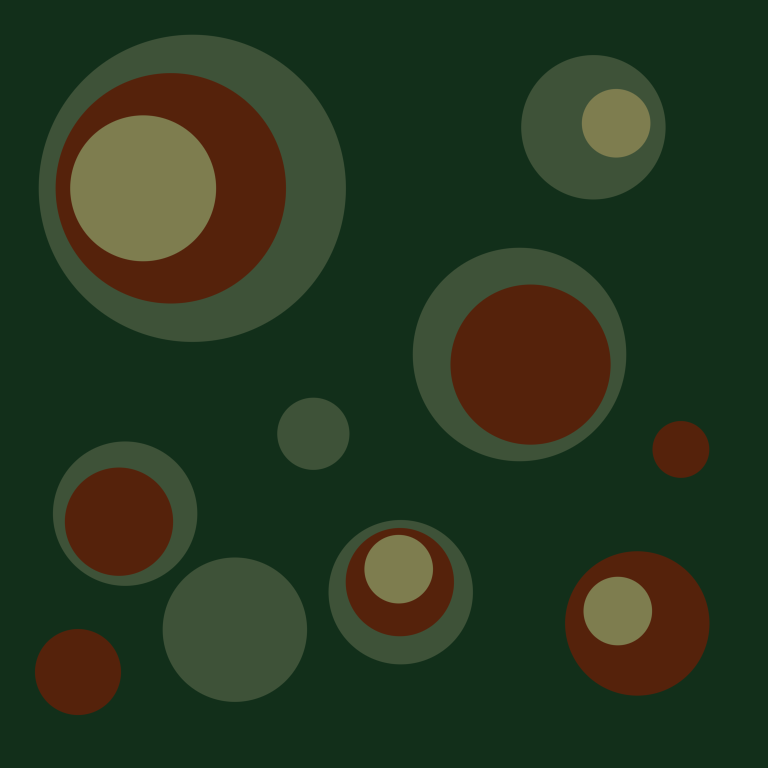
This background is drawn by a WebGL 2 fragment shader. Its source:

```glsl
#version 300 es
precision highp float;
// Flat nested discs scattered over a dark green ground.
// Discs are placed from large to small: an even sequence proposes spots and
// the first roomy one wins. Distances wrap, so the square tiles seamlessly.

uniform vec2 u_resolution;
out vec4 fragColor;

const int COUNT = 10;
const int MAX_TRIES = 60;
const float ROOMY_GAP = 0.06;
const float EDGE_MARGIN = 0.04;

const vec3 GROUND = vec3(0.071, 0.184, 0.102);
const vec3 SAGE = vec3(0.243, 0.322, 0.220);
const vec3 RUST = vec3(0.333, 0.133, 0.043);
const vec3 KHAKI = vec3(0.494, 0.490, 0.310);

// Outer radius of each disc, and its layers as bits: 1 sage, 2 rust, 4 khaki
const float RADII[COUNT] = float[](
    0.200, 0.139, 0.094, 0.094, 0.094, 0.094, 0.094, 0.056, 0.047, 0.037);
const int LAYERS[COUNT] = int[](7, 3, 7, 3, 5, 6, 1, 2, 1, 2);

// Shortest offset between two points on the repeating square
vec2 wrapOffset(vec2 a, vec2 b) {
    vec2 d = a - b;
    return d - round(d);
}

// Evenly spread candidate centre, keeping a disc clear of the border
vec2 candidate(int index, float radius) {
    vec2 spread = fract(vec2(0.02, 0.99) + float(index) * vec2(0.75488, 0.56984));
    float inset = radius + EDGE_MARGIN;
    return mix(vec2(inset), vec2(1.0 - inset), spread);
}

// Smallest gap from a disc to those already placed
float clearance(vec2 center, float radius, vec3 placed[COUNT], int placedCount) {
    float gap = 1.0;
    for (int j = 0; j < placedCount; j++) {
        float apart = length(wrapOffset(center, placed[j].xy));
        gap = min(gap, apart - radius - placed[j].z);
    }
    return gap;
}

// Paint a disc with a smooth edge over a colour
vec3 paintDisc(vec3 under, vec3 ink, vec2 offset, float radius, float pixel) {
    float edge = length(offset) - radius;
    return mix(under, ink, 1.0 - smoothstep(-0.7 * pixel, 0.7 * pixel, edge));
}

// Paint the nested layers, inner ones shifted along one direction
vec3 paintNest(vec3 color, vec2 offset, float radius, int layers, vec2 lean, float pixel) {
    bool hasSage = (layers & 1) != 0;
    if (hasSage) {
        color = paintDisc(color, SAGE, offset, radius, pixel);
    }
    if ((layers & 2) != 0) {
        float scale = hasSage ? 0.75 : 1.0;
        float shift = hasSage ? 0.14 : 0.0;
        color = paintDisc(color, RUST, offset - lean * radius * shift, radius * scale, pixel);
    }
    if ((layers & 4) != 0) {
        color = paintDisc(color, KHAKI, offset - lean * radius * 0.32, radius * 0.475, pixel);
    }
    return color;
}

void main() {
    vec2 uv = gl_FragCoord.xy / u_resolution;
    float pixel = 1.0 / min(u_resolution.x, u_resolution.y);
    vec3 color = GROUND;
    vec3 placed[COUNT];
    for (int i = 0; i < COUNT; i++) {
        placed[i] = vec3(0.0);
    }

    int index = 0;
    for (int i = 0; i < COUNT; i++) {
        // Find the roomiest spot, stopping at the first good one
        float radius = RADII[i];
        float bestGap = -1.0;
        vec2 center = vec2(0.5);
        for (int k = 0; k < MAX_TRIES; k++) {
            vec2 spot = candidate(index++, radius);
            float gap = clearance(spot, radius, placed, i);
            if (gap > bestGap) {
                bestGap = gap;
                center = spot;
            }
            if (bestGap > ROOMY_GAP) break;
        }
        placed[i] = vec3(center, radius);

        // Turn the lean by the golden angle from disc to disc
        float angle = 3.1416 + 2.4 * float(i);
        vec2 lean = vec2(cos(angle), sin(angle));
        color = paintNest(color, wrapOffset(uv, center), radius, LAYERS[i], lean, pixel);
    }
    fragColor = vec4(color, 1.0);
}
```
